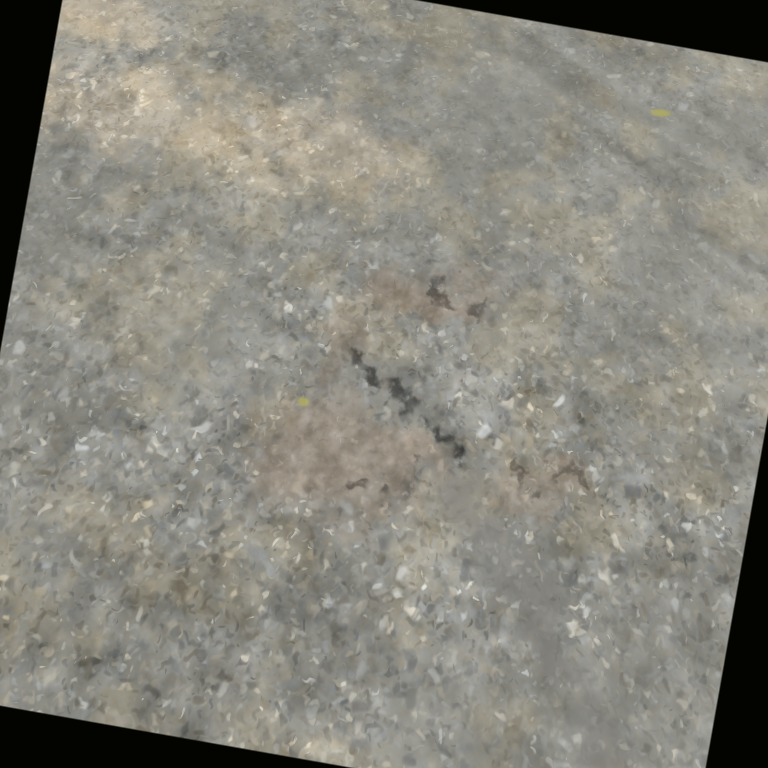
A WebGL 2 fragment shader for this texture:

```glsl
#version 300 es
precision highp float;
// Weathered gravelly asphalt with dirt patches, cracks and sunlight, as a tilted square on black.

uniform vec2 u_resolution;
out vec4 fragColor;

vec3 hash3(vec2 cell) {
    vec3 h = fract(cell.xyx * vec3(0.1031, 0.1030, 0.0973));
    h += dot(h, h.yxz + 33.33);
    return fract((h.xxy + h.yzz) * h.zyx);
}

mat2 rotation(float angle) {
    float c = cos(angle), s = sin(angle);
    return mat2(c, s, -s, c);
}

float noise(vec2 p) {
    vec2 i = floor(p), f = fract(p);
    f = f * f * (3.0 - 2.0 * f);
    float low = mix(hash3(i).x, hash3(i + vec2(1, 0)).x, f.x);
    float high = mix(hash3(i + vec2(0, 1)).x, hash3(i + vec2(1, 1)).x, f.x);
    return mix(low, high, f.y);
}

float fbm(vec2 p) {
    float sum = 0.0, amplitude = 0.5;
    for (int i = 0; i < 4; i++) {
        sum += amplitude * noise(p);
        p = rotation(0.6) * p * 2.03 + 17.3;
        amplitude *= 0.5;
    }
    return sum / 0.9375;
}

vec2 wobble(vec2 p) {
    return vec2(fbm(p), fbm(p + 40.0)) - 0.5;
}

float stroke(vec2 p, vec2 a, vec2 b, float width) {
    vec2 ab = b - a;
    float along = clamp(dot(p - a, ab) / dot(ab, ab), 0.0, 1.0);
    return 1.0 - smoothstep(0.1 * width, width, length(p - a - ab * along));
}

float blot(vec2 p, vec2 centre, vec2 radii, float tilt) {
    return 1.0 - smoothstep(0.45, 1.3, length(rotation(tilt) * (p - centre) / radii));
}

// Lays soft angular stones, one per grid cell, over a base colour.
vec3 layStones(vec3 base, vec2 p, float seed, float maxSize, float opacity) {
    vec3 color = base;
    p += 0.7 * (vec2(noise(p * 1.7 + seed), noise(p * 1.7 + seed + 9.0)) - 0.5);
    vec2 cell = floor(p);
    for (int j = -1; j <= 1; j++)
    for (int i = -1; i <= 1; i++) {
        vec2 id = cell + vec2(i, j);
        vec3 place = hash3(id + seed);
        vec3 look = hash3(id + seed + 71.0);
        vec2 d = rotation(6.283 * look.x) * (p - id - 0.15 - 0.7 * place.xy);
        d.y *= 1.0 + look.y;
        float reach = mix(length(d), max(abs(d.x), abs(d.y)), 0.5);
        float size = maxSize * mix(0.35, 1.0, place.z);
        float mask = 1.0 - smoothstep(0.35 * size, 1.2 * size, reach);
        float tone = mix(0.41, 0.70, look.z) + 0.17 * smoothstep(0.90, 1.0, look.z);
        vec3 tint = mix(vec3(0.97, 1.0, 1.01), vec3(1.04, 1.0, 0.90), place.x);
        color = mix(color, tone * tint, mask * opacity);
    }
    return color;
}

void main() {
    vec2 uv = gl_FragCoord.xy / u_resolution;
    vec2 square = rotation(0.175) * (uv - 0.5);
    vec2 ground = square / (1.0 - 0.5 * square.y);
    vec2 ragged = uv + 0.09 * wobble(uv * 20.0) + 0.035 * wobble(uv * 70.0);

    // Broad tone, warm dust and worn, smoother areas
    vec3 color = vec3(0.565, 0.565, 0.538) + 0.15 * (fbm(ground * 9.0 + 5.0) - 0.5);
    float worn = blot(ragged, vec2(0.88, 0.82), vec2(0.38, 0.28), 0.5);
    worn = max(worn, 0.7 * blot(ragged, vec2(0.1, 0.62), vec2(0.25, 0.15), 0.0));
    float track = stroke(ragged, vec2(0.60, 0.37), vec2(0.80, 0.01), 0.055);
    float roughness = mix(0.6, 1.0, smoothstep(0.35, 0.65, fbm(ground * 8.0 + 30.0)));
    roughness *= (1.0 - 0.45 * worn) * mix(1.0, 0.7, smoothstep(0.5, 1.0, uv.y));

    // Stones from fine to coarse, shrinking with distance
    color = layStones(color, ground * 105.0, 11.0, 0.70, 0.75 * roughness);
    color = layStones(color, ground * 66.0, 137.0, 0.55, 0.75 * roughness);
    color = layStones(color, ground * 40.0, 251.0, 0.40, 0.80 * roughness * (1.0 - track));
    float clumps = fbm(ground * 38.0 + 80.0) - 0.5;
    color += 0.30 * clumps * roughness;
    float dust = smoothstep(0.48, 0.70, fbm(ground * 15.0 + 60.0));
    color += dust * vec3(0.045, 0.030, 0.002);
    vec2 grain = rotation(0.6) * uv;
    color += 0.09 * worn * (noise(grain * vec2(14.0, 75.0)) - 0.5);
    color = mix(color, vec3(0.515, 0.510, 0.490), 0.65 * track);

    // Brown dirt, with the stones showing through
    float dirt = blot(ragged, vec2(0.43, 0.40), vec2(0.11, 0.085), 0.5);
    dirt = max(dirt, blot(ragged, vec2(0.53, 0.41), vec2(0.065, 0.04), 0.2));
    dirt = max(dirt, blot(ragged, vec2(0.56, 0.62), vec2(0.095, 0.030), 0.15));
    dirt = max(dirt, 0.8 * blot(ragged, vec2(0.70, 0.37), vec2(0.06, 0.035), 0.2));
    dirt = max(dirt, 0.6 * blot(ragged, vec2(0.45, 0.54), vec2(0.03, 0.07), 0.3));
    vec3 soil = vec3(0.605, 0.550, 0.490) + 0.38 * (fbm(uv * 55.0) - 0.5);
    color = mix(color, soil, 0.65 * dirt);

    // Thin broken cracks with soft shade beside them
    float crack = stroke(ragged, vec2(0.475, 0.53), vec2(0.60, 0.42), 0.016);
    crack = max(crack, 0.8 * stroke(ragged, vec2(0.55, 0.655), vec2(0.64, 0.60), 0.012));
    crack = max(crack, 0.7 * stroke(ragged, vec2(0.46, 0.36), vec2(0.56, 0.38), 0.011));
    crack = max(crack, 0.6 * stroke(ragged, vec2(0.66, 0.40), vec2(0.75, 0.36), 0.010));
    color *= 1.0 - 0.42 * crack * smoothstep(0.2, 0.65, noise(uv * 60.0));
    color *= 1.0 - 0.10 * stroke(ragged, vec2(0.475, 0.55), vec2(0.60, 0.43), 0.04);

    // Warm sunlight and cooler shade
    float sun = stroke(ragged, vec2(0.05, 0.88), vec2(0.48, 0.79), 0.075);
    sun = max(sun, 1.2 * blot(ragged, vec2(0.13, 0.98), vec2(0.09, 0.045), 0.0));
    color += sun * vec3(0.135, 0.105, 0.070);
    color -= 0.04 * blot(ragged, vec2(0.1, 0.15), vec2(0.38, 0.24), 0.0);

    // Two small yellow leaves
    float leaf = blot(uv, vec2(0.395, 0.477), vec2(0.008, 0.006), 0.3);
    leaf = max(leaf, blot(uv, vec2(0.86, 0.853), vec2(0.014, 0.005), 0.1));
    color = mix(color, vec3(0.70, 0.69, 0.36), 0.75 * leaf);

    float edge = max(abs(square.x), abs(square.y));
    float inside = 1.0 - smoothstep(0.498, 0.501, edge);
    fragColor = vec4(mix(vec3(0.01, 0.01, 0.0), color, inside), 1.0);
}
```
